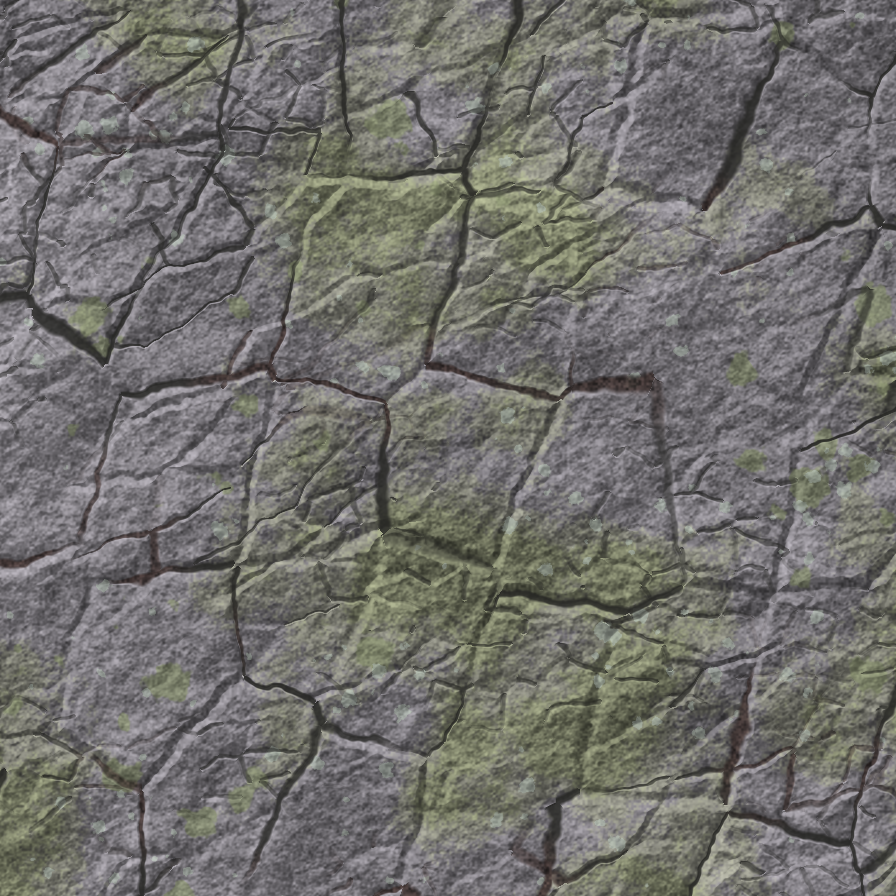
Reproduce this texture procedurally as a WebGL 2 fragment shader.

```glsl
#version 300 es
precision highp float;
// Weathered grey rock face: angular slabs and chips, broken fractures, moss stains and lichen spots.

uniform vec2 u_resolution;
out vec4 fragColor;

const vec2 SLAB_SCALE = vec2(6.4, 4.8);           // large blocks per canvas
const vec2 CHIP_SCALE = vec2(10.0, 14.0);         // medium facets per canvas
const vec2 FLAKE_SCALE = vec2(21.0, 27.0);        // small facets per canvas
const mat2 SLAB_SHEAR = mat2(1.0, 0.1, -0.25, 1.0);
const mat2 CHIP_SHEAR = mat2(1.0, -0.25, -0.4, 1.0);
const float SLAB_JITTER = 0.62;
const float CHIP_JITTER = 0.9;
const float ROUGHNESS = 0.058;
const float SLOPE_STEP = 0.0015;                  // sampling distance for slopes
const vec2 LIGHT_DIR = vec2(-0.42, 0.91);
const float BASE_TONE = 0.465;
const float RELIEF_CONTRAST = 0.21;
const float GREEN_LICHEN_SCALE = 16.0;
const float PALE_LICHEN_SCALE = 38.0;
const vec3 STONE_TINT = vec3(1.0, 0.975, 1.02);
const vec3 STAIN_TINT = vec3(1.0, 1.0, 0.92);
const vec3 MOSS_TINT = vec3(0.96, 0.99, 0.80);
const vec3 GREEN_LICHEN = vec3(0.48, 0.51, 0.39);
const vec3 PALE_LICHEN = vec3(0.63, 0.67, 0.63);
const vec3 SOIL = vec3(0.27, 0.21, 0.20);

struct Cell { vec2 id; vec2 offset; vec2 border; float edge; };

vec2 hash2(vec2 p) {
  vec3 q = fract(p.xyx * vec3(0.1031, 0.1030, 0.0973));
  q += dot(q, q.yzx + 33.33);
  return fract((q.xx + q.yz) * q.zy);
}

float noise(vec2 p) {
  vec2 i = floor(p), f = fract(p);
  f = f * f * (3.0 - 2.0 * f);
  float low = mix(hash2(i).x, hash2(i + vec2(1, 0)).x, f.x);
  float high = mix(hash2(i + vec2(0, 1)).x, hash2(i + vec2(1, 1)).x, f.x);
  return mix(low, high, f.y);
}

float fbm(vec2 p, int octaves) {
  float sum = 0.0, total = 0.0, amp = 1.0;
  for (int i = 0; i < octaves; i++) {
    sum += amp * noise(p);
    total += amp;
    amp *= 0.56;
    p = mat2(1.6, 1.2, -1.2, 1.6) * p + 7.3;
  }
  return sum / total;
}

// Cellular pattern: nearest site, distance to its border, random pair shared across that border.
Cell cells(vec2 p, float jitter) {
  vec2 base = floor(p), f = p - base;
  Cell c = Cell(base, vec2(0), vec2(0), 9.0);
  float nearest = 9.0;
  for (int k = 0; k < 9; k++) {
    vec2 g = vec2(k % 3, k / 3) - 1.0;
    vec2 r = g + 0.5 + jitter * (hash2(base + g) - 0.5) - f;
    if (dot(r, r) < nearest) { nearest = dot(r, r); c.offset = r; c.id = base + g; }
  }
  for (int k = 0; k < 9; k++) {
    vec2 g = vec2(k % 3, k / 3) - 1.0;
    vec2 r = g + 0.5 + jitter * (hash2(base + g) - 0.5) - f;
    vec2 d = r - c.offset;
    if (dot(d, d) < 1e-4) continue;
    float edge = dot(0.5 * (r + c.offset), normalize(d));
    if (edge < c.edge) { c.edge = edge; c.border = hash2(c.id + base + g + 71.0); }
  }
  return c;
}

// Bevelled block with its own tilt and height.
float block(Cell c, float bevel, float size) {
  vec2 lean = hash2(c.id + 51.0) - 0.5;
  float top = 0.15 + 0.7 * hash2(c.id + 11.0).x + dot(lean, c.offset) * 2.6;
  return size * smoothstep(0.0, bevel, c.edge) * top;
}

// Dark line along those borders that have split.
float split(Cell c, float width, float share) {
  float gap = 1.0 - smoothstep(0.35 * width, width, c.edge);
  return gap * smoothstep(1.0 - share, 1.15 - share, c.border.x);
}

// Surface height; also gives the fracture mask.
float relief(vec2 p, out float crack) {
  vec2 w = p + 0.045 * (vec2(fbm(p * 5.0, 3), fbm(p * 5.0 + 17.0, 3)) - 0.5);
  w += 0.014 * (vec2(fbm(p * 38.0, 3), fbm(p * 38.0 + 9.0, 3)) - 0.5);
  Cell slab = cells(SLAB_SHEAR * w * SLAB_SCALE, SLAB_JITTER);
  Cell chip = cells(CHIP_SHEAR * w * CHIP_SCALE + 4.0, CHIP_JITTER);
  Cell flake = cells(SLAB_SHEAR * w * FLAKE_SCALE + 9.0, CHIP_JITTER);
  float open = noise(p * 11.0 + 31.0);
  float chipping = smoothstep(0.3, 0.65, noise(p * 5.0 + 3.0));
  float flaking = smoothstep(0.4, 0.7, noise(p * 7.0 + 23.0));
  float slabCrack = split(slab, mix(0.016, 0.10, open * open * slab.border.y), 0.62);
  float chipCrack = split(chip, mix(0.02, 0.13, open * open), 0.4) * chipping;
  float flakeCrack = split(flake, 0.09, 0.45) * flaking;
  crack = max(slabCrack * smoothstep(0.12, 0.35, open), max(0.85 * chipCrack, 0.6 * flakeCrack));
  return block(slab, 0.07, 0.018) + block(chip, 0.12, 0.013) * (0.25 + 0.75 * chipping)
       + block(flake, 0.2, 0.006) * flaking + ROUGHNESS * fbm(SLAB_SHEAR * p * 10.0, 6) - 0.004 * crack;
}

// Ragged round spots, gathered in clusters.
float lichen(vec2 p, float scale, float coverage) {
  vec2 q = p * scale, base = floor(q);
  float ragged = 0.42 * (fbm(q * 4.0, 3) - 0.5), mask = 0.0;
  for (int k = 0; k < 9; k++) {
    vec2 id = base + vec2(k % 3, k / 3) - 1.0;
    vec2 traits = hash2(id + 37.0);
    float radius = mix(0.10, 0.42, traits.x * traits.x);
    float present = step(traits.y, coverage * smoothstep(0.35, 0.75, noise(id * 0.3 + scale)));
    float d = length(q - id - hash2(id + 5.0)) + ragged;
    mask = max(mask, present * (1.0 - smoothstep(radius - 0.08, radius, d)));
  }
  return mask;
}

void main() {
  vec2 p = gl_FragCoord.xy / u_resolution.y;

  // Light on the slopes
  float crack, unused;
  float h = relief(p, crack);
  vec2 slope = vec2(relief(p + vec2(SLOPE_STEP, 0), unused), relief(p + vec2(0, SLOPE_STEP), unused)) - h;
  float lit = -dot(slope / SLOPE_STEP, LIGHT_DIR);
  float grain = 0.11 * (noise(p * 170.0) - 0.5) + 0.15 * (noise(p * 350.0 + 8.0) - 0.5);
  float tone = BASE_TONE + RELIEF_CONTRAST * lit / sqrt(1.0 + 1.6 * lit * lit);
  tone += grain + 0.20 * (fbm(p * 4.0 + 2.0, 4) - 0.5);

  // Stone, stains and moss
  float damp = fbm(p * 5.5 + 40.0, 6) + 0.5 * grain;
  vec3 tint = mix(STONE_TINT, STAIN_TINT, smoothstep(0.50, 0.58, damp));
  tint = mix(tint, MOSS_TINT, smoothstep(0.60, 0.70, damp));
  vec3 color = max(tone, 0.13) * tint;

  // Lichen
  float green = lichen(p, GREEN_LICHEN_SCALE, 0.5);
  float pale = lichen(p + 0.3, PALE_LICHEN_SCALE, 0.3);
  color = mix(color, GREEN_LICHEN * (0.40 + 1.25 * tone), 0.75 * green);
  color = mix(color, PALE_LICHEN * (0.50 + 1.0 * tone), 0.7 * pale);

  // Fractures, partly filled with soil
  float soil = smoothstep(0.6, 0.8, noise(p * 7.0 + 60.0));
  vec3 gap = mix(vec3(0.15, 0.15, 0.14), SOIL * (0.8 + 4.0 * grain), soil);
  color = mix(color, gap, 0.85 * crack);
  fragColor = vec4(clamp(color, 0.0, 1.0), 1.0);
}
```
